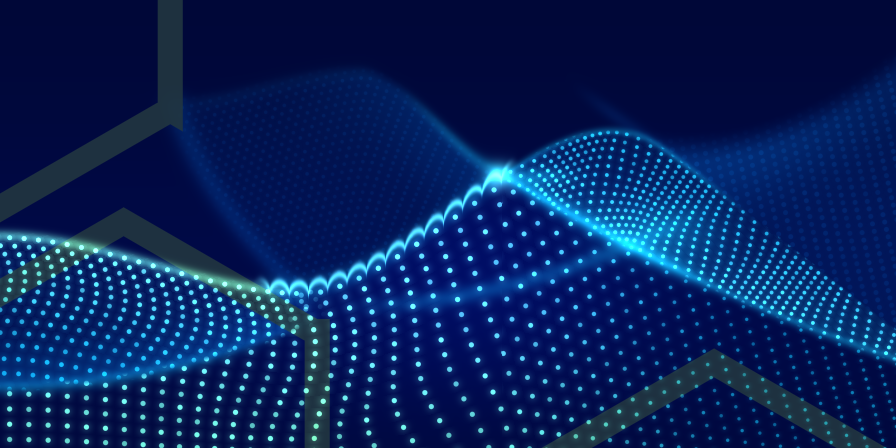
Write a Shadertoy shader that draws this background.

```glsl
const vec3 NAVY = vec3(0.0, 0.03, 0.235);
const vec3 ROYAL = vec3(0.0, 0.055, 0.41);
const vec3 HAZE = vec3(0.012, 0.22, 0.33);
const vec3 AZURE = vec3(0.05, 0.52, 0.52);
const vec3 CYAN = vec3(0.4, 0.85, 0.78);
const vec3 MINT = vec3(0.42, 0.86, 0.6);
const vec3 SLATE = vec3(0.13, 0.21, 0.25);

float hash(vec2 p) {
    vec3 q = fract(p.xyx * 0.1031);
    q += dot(q, q.yzx + 33.33);
    return fract((q.x + q.y) * q.z);
}

float glow(float d, float width) {
    return exp(-d * d / (width * width));
}

float inside(float d, float softness) {
    return smoothstep(-softness, softness, d);
}

float span(float x, float a, float b, float softness) {
    return inside(x - a, softness) * inside(b - x, softness);
}

// Round dots on a warped grid, measured in canvas units
float dots(vec2 cell, float radius) {
    mat2 warp = mat2(dFdx(cell), dFdy(cell));
    if (abs(determinant(warp)) < 1e-6) return 0.0;
    float d = length(inverse(warp) * (fract(cell) - 0.5)) / iResolution.y;
    float edge = 0.7 / iResolution.y;
    float core = 1.0 - smoothstep(radius - edge, radius + edge, d);
    float shade = 0.7 + 0.3 * hash(floor(cell));
    return shade * (core + 0.2 * glow(d, radius * 2.2));
}

// Outlines of the wave sheets
float crestLine(float x) {
    float h = x - 1.43;
    return 0.479 - 0.125 * smoothstep(0.0, 0.68, x)
        + 0.36 * smoothstep(0.65, 1.38, x)
        - 0.395 * (h + sqrt(h * h + 0.002));
}

float foldLine(float x) {
    float h = x - 1.115;
    return 0.61 - 0.6 * h + 0.15 * h * h;
}

float backLine(float x) {
    return 0.77 + 0.07 * smoothstep(0.38, 0.8, x) - 0.23 * smoothstep(0.8, 1.15, x);
}

float chevron(vec2 p, vec2 apex) {
    return 0.866 * abs(apex.y - p.y - 0.577 * abs(p.x - apex.x));
}

// Mitred frame bands
float frameBands(vec2 p, float halfWidth) {
    vec2 a = vec2(0.38, 0.755), b = vec2(0.276, 0.505);
    float d = max(chevron(p, a), p.x - a.x);
    d = min(d, max(abs(p.x - a.x), a.y - p.y));
    d = min(d, max(chevron(p, b), p.x - 0.708));
    d = min(d, max(abs(p.x - 0.708), p.y - 0.26));
    d = min(d, chevron(p, vec2(1.594, 0.19)));
    return inside(halfWidth - d, 0.7 / iResolution.y);
}

// Distant sheets behind the main wave
vec3 distantWaves(vec2 p, float crest) {
    float behind = inside(p.y - crest, 0.008);
    float drop = max(0.76 - p.y, 0.0);
    float leftDepth = p.x - 0.39 - 0.3 * drop - 0.9 * drop * drop;
    float top = backLine(p.x) - p.y;
    float left = inside(leftDepth, 0.03) * inside(top, 0.02) * behind * inside(1.16 - p.x, 0.04);
    float grain = dots(vec2(p.x + 0.3 * top, top + 0.12 * p.x) / vec2(0.02, 0.017), 0.004);
    float slope = glow(top, 0.16) * smoothstep(0.6, 1.0, p.x);
    vec3 light = HAZE * left * (0.15 + 0.18 * grain + 0.32 * slope);
    light += AZURE * behind * glow(top, 0.018) * (0.06 * span(p.x, 0.42, 0.85, 0.05)
        + 0.42 * span(p.x, 0.95, 1.13, 0.1));
    light += HAZE * behind * glow(leftDepth, 0.03) * 0.33 * inside(0.79 - p.y, 0.03);

    float h = p.x - 1.53;
    float rim = 0.67 + 0.85 * h * h - p.y;
    float right = inside(rim, 0.04) * inside(p.x - 1.42, 0.05) * behind;
    float mesh = dots(vec2(p.x - 0.2 * rim, rim + 0.15 * p.x) / vec2(0.024, 0.02), 0.0055);
    float sheen = glow(rim - 0.03, 0.1) * (1.0 - 0.6 * smoothstep(1.6, 2.0, p.x));
    light += HAZE * right * (0.22 + 0.24 * mesh + 0.4 * sheen);
    float ridge = p.y - 0.68 + 0.7 * (p.x - 1.46);
    return light + HAZE * behind * 0.25 * glow(ridge, 0.02) * span(p.x, 1.32, 1.5, 0.06);
}

void mainImage(out vec4 fragColor, in vec2 fragCoord) {
    vec2 p = fragCoord / iResolution.y;
    float crest = crestLine(p.x), fold = foldLine(p.x);
    float top = min(crest, fold);
    float depth = crest - p.y;
    float under = inside(depth, 0.006);
    float front = inside(top - p.y, 0.006);

    // Base colours
    vec3 color = NAVY * (0.92 + 0.25 * glow(p.y - 0.4, 0.35));
    color += distantWaves(p, crest);
    float centre = glow(length((p - vec2(1.03, 0.4)) * vec2(0.6, 1.0)), 0.28);
    color = mix(color, ROYAL, under * (0.05 + 0.85 * centre));

    // Sheets folded over at both ends
    float leftEdge = p.y - 0.135 - 0.3 * p.x * p.x;
    float leftFold = under * inside(leftEdge, 0.012) * inside(0.68 - p.x, 0.06);
    float rightFold = under * inside(p.y - fold, 0.008) * inside(p.x - 1.1, 0.03);
    color += HAZE * leftFold * (0.16 + 0.45 * glow(leftEdge, 0.08));
    color += AZURE * rightFold * (0.08 + 0.2 * glow(p.y - fold, 0.09));
    color = mix(color, SLATE, 0.9 * frameBands(p, 0.028));

    // Luminous ribbons
    float ribbon = p.y - 0.315 - 0.32 * (p.x - 0.75) * (p.x - 0.75);
    color += AZURE * 0.36 * glow(ribbon, 0.02) * span(p.x, 0.85, 1.48, 0.16) * under;
    color += AZURE * 0.4 * glow(leftEdge, 0.016) * inside(0.55 - p.x, 0.2);
    color += AZURE * 0.6 * glow(p.y - fold - 0.005, 0.023) * span(p.x, 1.13, 1.55, 0.09);
    color += AZURE * 0.4 * glow(p.y - fold, 0.011) * inside(p.x - 1.12, 0.04);
    color += AZURE * 0.42 * glow(length((p - vec2(1.47, 0.485)) * vec2(0.6, 1.3)), 0.08) * under;

    // Front sheet dots
    float sheetDepth = top - p.y;
    float lean = 0.3 * sheetDepth * smoothstep(0.5, 1.2, p.x)
        + 0.03 * sin(sheetDepth * 13.0) * glow(p.x - 0.68, 0.25);
    vec2 sheet = vec2((p.x - lean) / 0.043, 17.0 * sheetDepth / (top + 0.1));
    float far = smoothstep(1.0, 1.7, p.x);
    vec3 dotColor = mix(mix(CYAN, MINT, glow(p.y, 0.25)), AZURE, far);
    float radius = mix(0.0058, 0.0037, far);
    color += dotColor * dots(sheet, radius) * front * (1.0 - leftFold) * (1.0 - 0.25 * far);

    // Fine dots on the folds
    vec2 leftGrid = vec2((p.x - 0.04 * sin(depth * 16.0)) / 0.032, 11.0 * asinh(depth * 5.0));
    vec3 leftColor = mix(AZURE, mix(CYAN, MINT, 0.4), glow(depth, 0.17));
    color += leftColor * dots(leftGrid, 0.0053) * leftFold;
    float sway = 0.012 * sin(p.x * 24.0 + depth * 20.0);
    vec2 rightGrid = vec2((p.x + 0.35 * depth + sway) / 0.02, (depth + 0.5 * sway) / 0.018);
    vec3 rightColor = mix(AZURE, CYAN, 0.15 + 0.45 * glow(p.y - fold, 0.11));
    color += rightColor * dots(rightGrid, 0.0042) * rightFold;

    // Crest light and looping arches
    float arch = crest - 0.012 + 0.026 * sqrt(abs(sin(p.x * 73.0)));
    float archSpan = span(p.x, 0.59, 1.13, 0.03);
    color += CYAN * 0.85 * glow((p.y - arch) * 0.75, 0.0065) * archSpan;
    color += AZURE * 0.35 * glow(depth, 0.025) * archSpan;
    color += MINT * 0.55 * glow(depth - 0.005, 0.013) * inside(0.62 - p.x, 0.08);
    color += AZURE * 0.4 * glow(depth, 0.009) * span(p.x, 1.12, 1.6, 0.1);
    color += CYAN * 0.7 * glow(length(p - vec2(1.115, 0.605)), 0.028);
    color += AZURE * 0.45 * glow(length((p - vec2(1.2, 0.605)) * vec2(0.25, 1.0)), 0.018);
    fragColor = vec4(clamp(color, 0.0, 1.0), 1.0);
}
```
